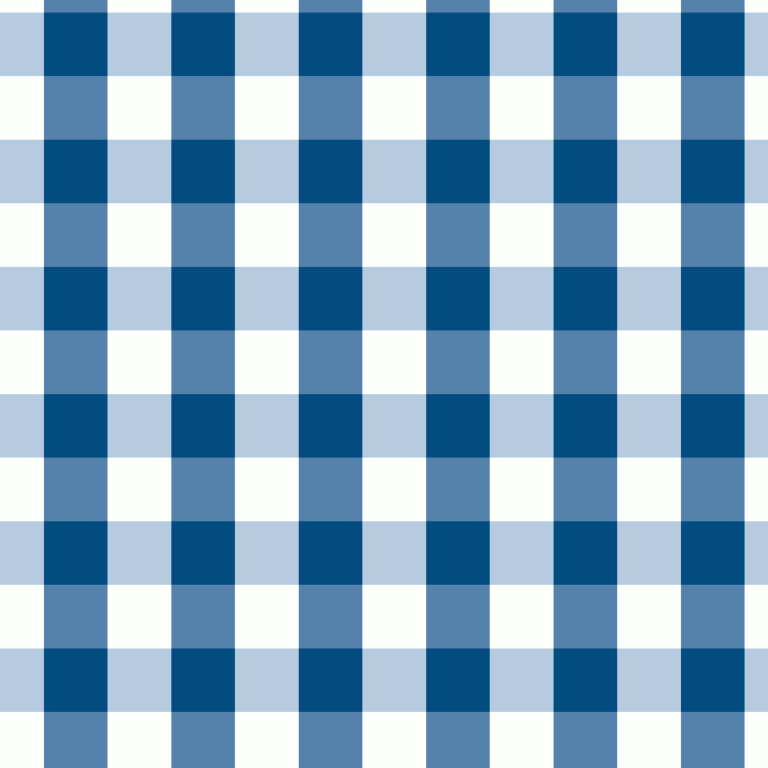
A Shadertoy shader for this pattern:

```glsl
#define PERIOD vec2(0.1659, 0.1656)
#define STRIPE_CENTER vec2(0.0986, 0.1143)
#define STRIPE_FILL 0.499
#define EDGE_SOFTNESS 0.0016
#define GROUND_COLOR vec3(0.992, 1.0, 0.992)
#define WEFT_COLOR vec3(0.712, 0.798, 0.876)
#define WARP_COLOR vec3(0.329, 0.510, 0.673)
#define CROSS_COLOR vec3(0.010, 0.298, 0.500)

// Coverage of the repeating stripes along each axis
vec2 stripeCoverage(vec2 p, float softness) {
    vec2 fromCenter = abs(fract((p - STRIPE_CENTER) / PERIOD + 0.5) - 0.5) * PERIOD;
    vec2 dist = fromCenter - 0.5 * STRIPE_FILL * PERIOD;
    return 1.0 - smoothstep(-0.5 * softness, 0.5 * softness, dist);
}

void mainImage(out vec4 fragColor, in vec2 fragCoord) {
    vec2 p = fragCoord / iResolution.y;
    float softness = max(EDGE_SOFTNESS, 1.5 / iResolution.y);
    vec2 stripe = stripeCoverage(p, softness);

    // Vertical stripes darken both the ground and the horizontal bands
    vec3 betweenWarps = mix(GROUND_COLOR, WEFT_COLOR, stripe.y);
    vec3 onWarp = mix(WARP_COLOR, CROSS_COLOR, stripe.y);
    fragColor = vec4(mix(betweenWarps, onWarp, stripe.x), 1.0);
}
```
